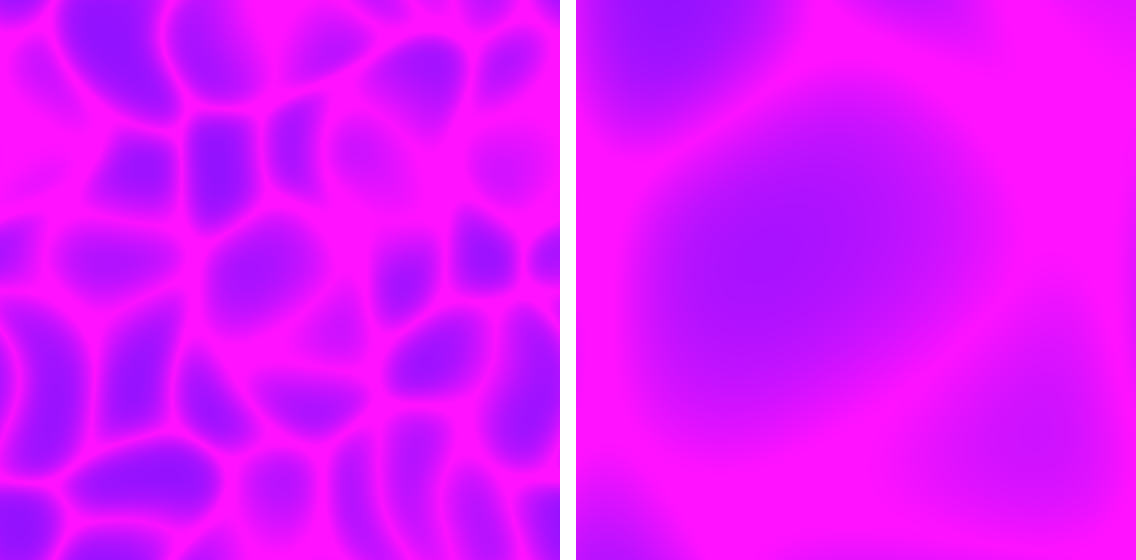
Left, the full canvas; right, a detail of the centre.
A WebGL 1 fragment shader for this texture:

```glsl
precision highp float;
// Soft violet cells parted by glowing magenta ridges, tiling seamlessly.
// Warped cellular noise: each seed spreads a Gaussian influence, and the share
// held by the strongest seed gives smooth basins with creased borders.

uniform vec2 u_resolution;

const float TAU = 6.2831853;
const vec2 CELLS = vec2(6.0, 5.0);     // whole numbers, so the pattern wraps
const float JITTER = 0.92;             // scatter of the seeds in their cells
const float FALLOFF = 4.0;             // higher gives narrower ridges
const float WARP = 0.028;              // bend of the borders, in canvas units
const float RIDGE_SHARE = 0.47;        // influence share drawn as full ridge
const float CREST_SOFTNESS = 0.002;    // rounding where ridges meet
const vec3 RIDGE_COLOR = vec3(1.0, 0.07, 1.0);
const vec3 BASIN_COLOR = vec3(0.56, 0.07, 1.0);

vec2 hash2(vec2 cell) {
  vec2 h = vec2(dot(cell, vec2(127.1, 311.7)), dot(cell, vec2(269.5, 183.3)));
  return fract(sin(h) * 4375.85);
}

// Layered sines with whole frequencies keep the warp periodic.
vec2 warp(vec2 uv) {
  vec2 a = sin(TAU * (vec2(2.0, 1.0) * uv.yx + vec2(1.0, -2.0) * uv + vec2(0.13, 0.58)));
  vec2 b = sin(TAU * (vec2(3.0, 2.0) * uv.yx - vec2(1.0, 1.0) * uv + vec2(0.71, 0.29)));
  return uv + WARP * (a + 0.6 * b);
}

// Share of the total influence that belongs to the strongest seed.
float dominantShare(vec2 p) {
  vec2 base = floor(p);
  float total = 0.0;
  float strongest = 0.0;
  for (int y = -2; y <= 2; y++) {
    for (int x = -2; x <= 2; x++) {
      vec2 cell = base + vec2(float(x), float(y));
      vec2 scatter = (hash2(mod(cell, CELLS)) - 0.5) * JITTER;
      vec2 toSeed = cell + 0.5 + scatter - p;
      float influence = exp(-FALLOFF * dot(toSeed, toSeed));
      total += influence;
      strongest = max(strongest, influence);
    }
  }
  return strongest / total;
}

void main() {
  vec2 uv = gl_FragCoord.xy / u_resolution;
  float share = dominantShare(warp(uv) * CELLS);

  // Smooth maximum with zero rounds off the junctions.
  float depth = (share - RIDGE_SHARE) / (1.0 - RIDGE_SHARE);
  depth = 0.5 * (depth + sqrt(depth * depth + CREST_SOFTNESS));

  gl_FragColor = vec4(mix(RIDGE_COLOR, BASIN_COLOR, clamp(depth, 0.0, 1.0)), 1.0);
}
```
